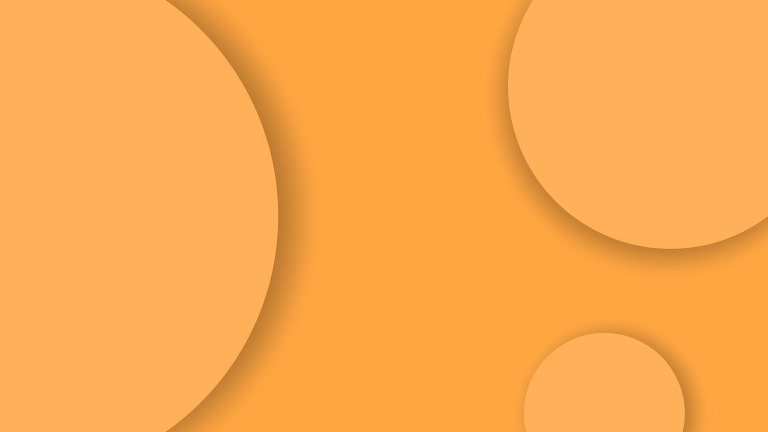
Give the GLSL for this background, as a Shadertoy shader.

```glsl
#define BACKDROP vec3(1.0, 0.65, 0.26)
#define DISC_COLOR vec3(1.0, 0.69, 0.35)
#define SHADOW_ALPHA 0.29
// Discs: centre x, centre y, radius, in canvas heights
#define LEFT_DISC vec3(0.035, 0.5, 0.609)
#define TOP_DISC vec3(1.552, 0.8, 0.376)
#define LOW_DISC vec3(1.399, 0.043, 0.1863)
// Shadows: offset x, offset y, blur half-width
#define LEFT_SHADOW vec3(0.040, 0.0, 0.066)
#define TOP_SHADOW vec3(-0.008, -0.022, 0.055)
#define LOW_SHADOW vec3(0.017, -0.003, 0.045)

float circleDistance(vec2 p, vec2 centre, float radius) {
    return length(p - centre) - radius;
}

// Lays a soft offset shadow, then the flat disc on top of it
vec3 paintDisc(vec3 color, vec2 p, vec3 disc, vec3 shadow, float pixel) {
    float shadowDist = circleDistance(p, disc.xy + shadow.xy, disc.z);
    float shade = 1.0 - smoothstep(-shadow.z, shadow.z, shadowDist);
    color *= 1.0 - SHADOW_ALPHA * shade;

    float edgeDist = circleDistance(p, disc.xy, disc.z);
    float coverage = clamp(0.5 - edgeDist / pixel, 0.0, 1.0);
    return mix(color, DISC_COLOR, coverage);
}

void mainImage(out vec4 fragColor, in vec2 fragCoord) {
    float pixel = 1.0 / iResolution.y;
    vec2 p = fragCoord * pixel;

    vec3 color = BACKDROP;
    color = paintDisc(color, p, LEFT_DISC, LEFT_SHADOW, pixel);
    color = paintDisc(color, p, TOP_DISC, TOP_SHADOW, pixel);
    color = paintDisc(color, p, LOW_DISC, LOW_SHADOW, pixel);
    fragColor = vec4(color, 1.0);
}
```
